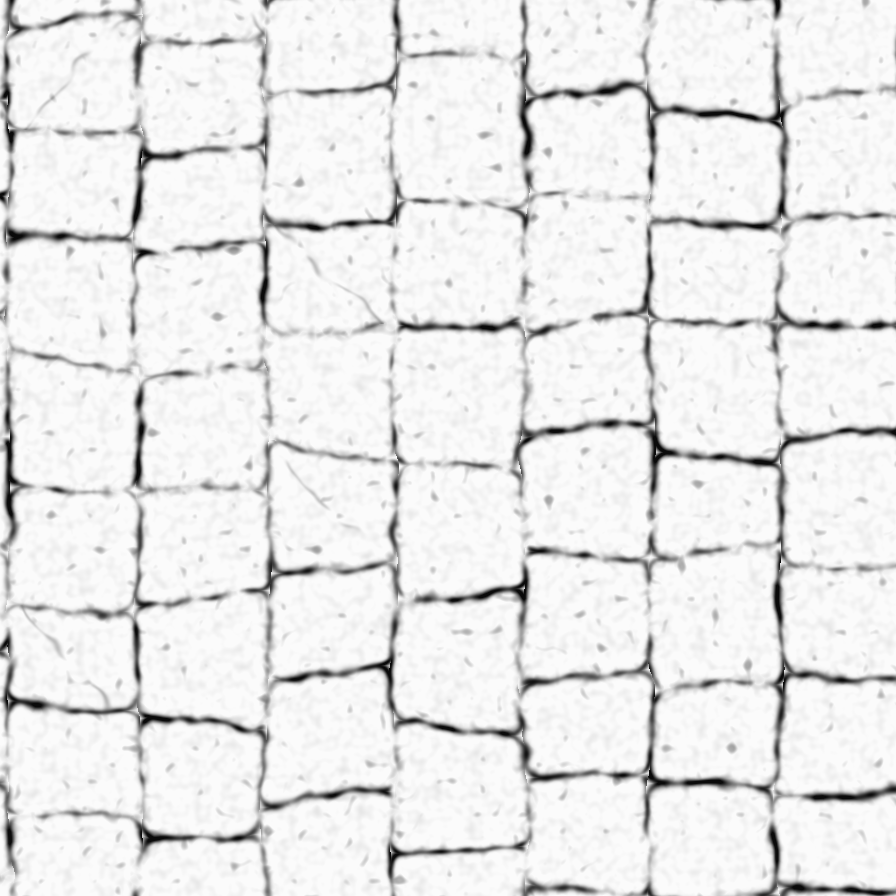
This texture map is drawn by a three.js fragment shader. Its source:

```glsl
// Pale hand-cut paving: seven columns of about eight staggered square setts.
// Joints are soft distance lines with rounded corners; gradient noise bends
// them, breaks their ink and mottles the stone faces.
varying vec2 vUv;

const float COLUMN_WIDTH = 0.1432;
const float COLUMN_START = 0.0104;
const float CORNER_RADIUS = 0.016;

float hash(vec2 p) {
  vec3 q = fract(p.xyx * 0.1031);
  q += dot(q, q.yzx + 33.33);
  return fract((q.x + q.y) * q.z);
}

vec2 gradientAt(vec2 cell) {
  float angle = 6.2832 * hash(cell);
  return vec2(cos(angle), sin(angle));
}

float gradientNoise(vec2 p) {
  vec2 i = floor(p), f = fract(p);
  vec2 s = f * f * f * (f * (f * 6.0 - 15.0) + 10.0);
  vec2 e = vec2(0.0, 1.0);
  float low = mix(dot(gradientAt(i), f), dot(gradientAt(i + e.yx), f - e.yx), s.x);
  float high = mix(dot(gradientAt(i + e), f - e), dot(gradientAt(i + 1.0), f - 1.0), s.x);
  return mix(low, high, s.y);
}

float bell(float d, float width) {
  return exp(-d * d / (width * width));
}

// Coarse lean plus fine chipping of the joints
vec2 bend(vec2 p) {
  vec2 lean = vec2(gradientNoise(p * 7.0 + 3.1), gradientNoise(p * 7.0 + 41.7));
  vec2 chip = vec2(gradientNoise(p * 34.0 + 11.3), gradientNoise(p * 34.0 + 67.9));
  return p + 0.016 * lean + 0.006 * chip;
}

// Height of the first bed joint in a column, measured from the top
float columnPhase(float column) {
  return 0.121 - 0.004 * column
    + 0.052 * sin(1.3 * column + 0.6) * exp(-0.04 * column * column);
}

// Returns distance to the nearest bed joint, its index, and the stone index
vec3 bedJoint(float y, float side, float column) {
  float pitch = 0.128 + 0.018 * bell(column - 3.0, 0.7);
  float phase = columnPhase(column);
  float base = floor((y - phase) / pitch);
  vec3 nearest = vec3(1.0, base, base - 1.0);
  for (int n = -1; n <= 2; n++) {
    float k = base + float(n);
    float shift = 0.024 * (hash(vec2(column + 9.0, k + 21.0)) - 0.5);
    float tilt = 0.016 * (hash(vec2(column + 31.0, k + 5.0)) - 0.5) * side;
    float d = y - (phase + k * pitch + shift + tilt);
    if (abs(d) < nearest.x) nearest.xy = vec2(abs(d), k);
    if (d > 0.0) nearest.z = k;
  }
  return nearest;
}

// Distance to the outline of a sett, given distances to its two joints
float roundedOutline(vec2 d, float radius) {
  return abs(radius - length(max(radius - d, 0.0)));
}

// Uneven stone face: fine mottling and sparse grey pits
float stoneFace(vec2 p) {
  float mottle = 0.06 * gradientNoise(p * 48.0) + 0.07 * gradientNoise(p * 105.0 + 8.3);
  float pits = smoothstep(0.34, 0.62, gradientNoise(p * 54.0 + 90.4));
  return 0.953 + mottle - 0.32 * pits;
}

// Thin diagonal crack on a few of the stones
float crack(vec2 p, vec2 local, vec2 stone) {
  float chosen = step(0.88, hash(stone + 57.0));
  float slope = mix(-1.0, 1.0, step(0.5, hash(stone + 13.0)));
  float d = (local.x + slope * local.y) * 0.7 + 0.012 * gradientNoise(p * 28.0);
  return chosen * bell(d, 0.0025) * smoothstep(-0.3, 0.3, gradientNoise(p * 30.0 + 5.0));
}

void main() {
  vec2 p = vec2(vUv.x, 1.0 - vUv.y);
  vec2 q = bend(p);

  // Columns and their bed joints
  float u = (q.x - COLUMN_START) / COLUMN_WIDTH;
  float column = floor(u), line = floor(u + 0.5);
  float side = 2.0 * fract(u) - 1.0;
  vec3 bed = bedJoint(q.y, side, column);
  vec2 gap = vec2(abs(u - line) * COLUMN_WIDTH, bed.x);
  float d = roundedOutline(gap, CORNER_RADIUS);

  // Broken ink: long fades per joint, short dashes along it
  float upright = smoothstep(-0.35, 0.5, gradientNoise(vec2(line * 3.7 + 0.4, p.y * 11.0)));
  float level = 0.75 * hash(vec2(column + 3.0, bed.y + 71.0))
    + 0.5 * gradientNoise(vec2(p.x * 16.0, bed.y * 2.3 + 0.4));
  float run = mix(upright, level, smoothstep(-0.008, 0.008, gap.x - gap.y));
  float dash = gradientNoise(p * 46.0 + 17.5);
  float strength = clamp(0.17 + 0.9 * run + 0.95 * dash, 0.03, 1.1);
  float ink = strength * bell(d, 0.0026 + 0.0018 * strength);

  // Face, pale rim beside the joints, grey grit along them
  float tone = stoneFace(p);
  tone += 0.05 * bell(d - 0.011, 0.006);
  float grit = max(gradientNoise(p * 88.0 + 29.0), 0.0);
  tone -= 0.42 * grit * bell(d, 0.010);
  vec2 local = vec2(side * 0.5 * COLUMN_WIDTH,
    q.y - columnPhase(column) - (bed.z + 0.5) * 0.13);
  tone -= 0.22 * crack(p, local, vec2(column, bed.z));
  tone = mix(min(tone, 0.985), 0.04, min(ink, 1.0));
  gl_FragColor = vec4(vec3(clamp(tone, 0.03, 1.0)), 1.0);
}
```
